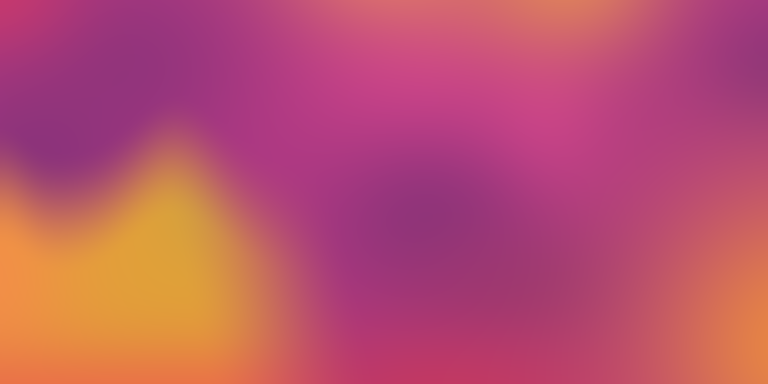
This background is drawn by a Shadertoy shader. Its source:

```glsl
// Soft elliptical falloff: 1 at the centre, fading with the radii
float glow(vec2 p, vec2 centre, vec2 radii) {
    vec2 d = (p - centre) / radii;
    return exp(-dot(d, d));
}

// Wavy-topped region in the lower left with a slanted right side
float goldMask(vec2 p) {
    float crest = 0.45 + 0.16 * exp(-pow((p.x - 0.46) / 0.16, 2.0))
                + 0.08 * exp(-pow(p.x / 0.09, 2.0));
    float top = 1.0 - smoothstep(crest - 0.18, crest + 0.15, p.y);
    float side = 1.0 - smoothstep(0.53, 0.99, p.x + 0.22 * p.y);
    return top * side;
}

void mainImage(out vec4 fragColor, in vec2 fragCoord) {
    vec2 p = fragCoord / iResolution.xy * vec2(2.0, 1.0);

    vec3 magenta = vec3(0.68, 0.22, 0.51);
    vec3 violet = vec3(0.55, 0.20, 0.48);
    vec3 pink = vec3(0.80, 0.26, 0.54);
    vec3 rose = vec3(0.77, 0.22, 0.37);
    vec3 coral = vec3(0.90, 0.50, 0.40);
    vec3 orange = vec3(0.91, 0.53, 0.26);
    vec3 gold = vec3(0.88, 0.63, 0.22);

    // Pink and coral light along the top
    vec3 color = magenta;
    color = mix(color, pink, 0.9 * glow(p, vec2(1.08, 0.82), vec2(0.36, 0.24)));
    color = mix(color, pink, 0.9 * glow(p, vec2(1.40, 0.70), vec2(0.18, 0.26)));
    color = mix(color, coral, 0.8 * glow(p, vec2(1.02, 1.08), vec2(0.32, 0.18)));
    color = mix(color, vec3(0.88, 0.52, 0.35),
                0.95 * glow(p, vec2(1.48, 1.07), vec2(0.28, 0.22)));

    // Violet shadows
    color = mix(color, violet, 0.8 * glow(p, vec2(0.32, 0.84), vec2(0.32, 0.24)));
    color = mix(color, violet, glow(p, vec2(0.10, 0.60), vec2(0.28, 0.24)));
    color = mix(color, violet, 0.95 * glow(p, vec2(1.12, 0.42), vec2(0.26, 0.20)));
    color = mix(color, vec3(0.59, 0.21, 0.44),
                0.85 * glow(p, vec2(1.34, 0.24), vec2(0.34, 0.20)));
    color = mix(color, violet, 0.95 * glow(p, vec2(2.04, 0.82), vec2(0.22, 0.18)));

    // Rose along the bottom and in the upper left corner
    color = mix(color, rose, 0.9 * glow(p, vec2(1.15, -0.04), vec2(0.50, 0.20)));
    color = mix(color, rose + vec3(0.0, 0.0, 0.06),
                glow(p, vec2(-0.02, 1.03), vec2(0.22, 0.17)));

    // Warm light on the right
    color = mix(color, orange, glow(p, vec2(2.10, 0.10), vec2(0.42, 0.43)));

    // Gold swell, warmer at the left and bottom edges
    vec3 swell = mix(gold, vec3(0.95, 0.56, 0.28),
                     glow(p, vec2(-0.04, 0.28), vec2(0.24, 0.32)));
    swell = mix(swell, vec3(0.92, 0.42, 0.29), 0.9 * exp(-pow((p.y + 0.04) / 0.15, 2.0)));
    swell = mix(swell, vec3(0.81, 0.63, 0.25),
                0.7 * glow(p, vec2(0.54, 0.48), vec2(0.14, 0.16)));
    color = mix(color, swell, goldMask(p));

    fragColor = vec4(color, 1.0);
}
```
